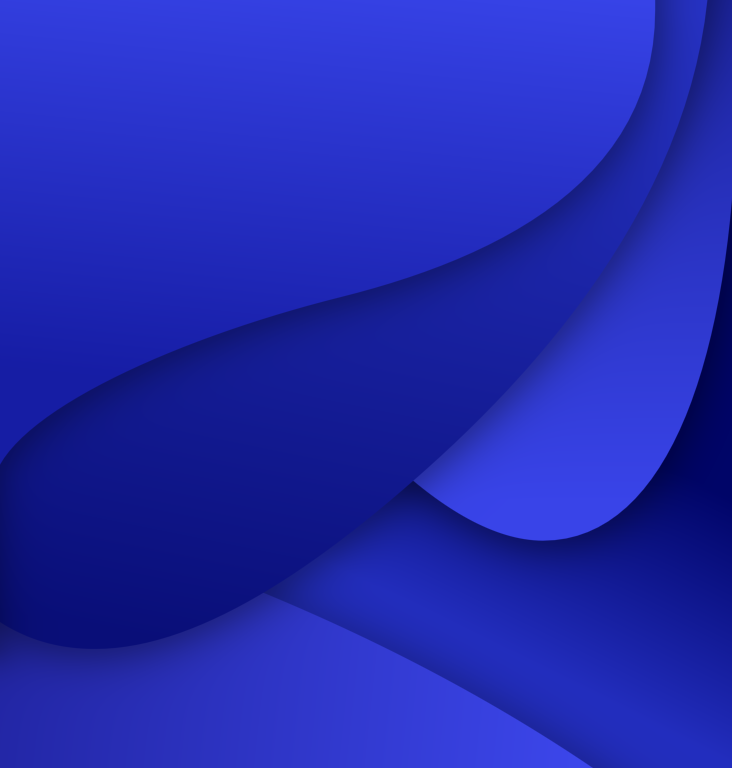
Write a Shadertoy shader that draws this background.

```glsl
// Overlapping blue paper sheets with curved edges and soft drop shadows.
// Each sheet is a closed outline of cubic curves, traced into a signed distance
// that gives its smooth edge and the shadow cast on the sheets beneath it.

const float ASPECT = 0.953;         // design width for a height of 1
const int   CURVE_STEPS = 28;       // straight pieces per curve
const float SHADOW_WIDTH = 0.042;
const float SHADOW_TOP = 0.27;      // shadow strengths
const float SHADOW_DEEP = 0.27;
const float SHADOW_PETAL = 0.28;
const float SHADOW_FLOOR = 0.17;

const vec3 BASE_DARK   = vec3(0.000, 0.018, 0.410);
const vec3 BASE_LIGHT  = vec3(0.135, 0.178, 0.745);
const vec3 FLOOR_DARK  = vec3(0.135, 0.150, 0.650);
const vec3 FLOOR_LIGHT = vec3(0.235, 0.275, 0.920);
const vec3 PETAL_DARK  = vec3(0.110, 0.142, 0.630);
const vec3 PETAL_LIGHT = vec3(0.222, 0.265, 0.910);
const vec3 DEEP_DARK   = vec3(0.035, 0.055, 0.470);
const vec3 DEEP_LIGHT  = vec3(0.150, 0.196, 0.770);
const vec3 TOP_DARK    = vec3(0.086, 0.112, 0.645);
const vec3 TOP_LIGHT   = vec3(0.214, 0.262, 0.905);

// Outline state: x = squared distance so far, y = side (+1 outside, -1 inside)
const vec2 EMPTY = vec2(1e3, 1.0);

void line(inout vec2 field, vec2 p, vec2 a, vec2 b) {
    vec2 ab = b - a, ap = p - a;
    vec2 gap = ap - ab * clamp(dot(ap, ab) / dot(ab, ab), 0.0, 1.0);
    field.x = min(field.x, dot(gap, gap));
    if ((a.y > p.y) != (b.y > p.y) && ap.x < ab.x * ap.y / ab.y) field.y = -field.y;
}

void curve(inout vec2 field, vec2 p, vec2 a, vec2 b, vec2 c, vec2 d) {
    vec2 last = a;
    for (int i = 1; i <= CURVE_STEPS; i++) {
        float t = float(i) / float(CURVE_STEPS), s = 1.0 - t;
        vec2 next = s*s*s*a + 3.0*s*s*t*b + 3.0*s*t*t*c + t*t*t*d;
        line(field, p, last, next);
        last = next;
    }
}

float signedDistance(vec2 field) { return field.y * sqrt(field.x); }

// Sheet outlines
float floorSheet(vec2 p) {
    vec2 f = EMPTY;
    curve(f, p, vec2(0.341, 0.229), vec2(0.508, 0.160), vec2(0.651, 0.082), vec2(0.772, 0.0));
    line(f, p, vec2(0.772, 0.0), vec2(0.9, -0.09));
    line(f, p, vec2(0.9, -0.09), vec2(-0.2, -0.09));
    line(f, p, vec2(-0.2, -0.09), vec2(-0.2, 0.4));
    line(f, p, vec2(-0.2, 0.4), vec2(0.195, 0.286));
    line(f, p, vec2(0.195, 0.286), vec2(0.341, 0.229));
    return signedDistance(f);
}

float petalSheet(vec2 p) {
    vec2 f = EMPTY;
    line(f, p, vec2(0.508, 0.398), vec2(0.538, 0.374));
    curve(f, p, vec2(0.538, 0.374), vec2(0.592, 0.329), vec2(0.651, 0.296), vec2(0.707, 0.296));
    curve(f, p, vec2(0.707, 0.296), vec2(0.853, 0.296), vec2(0.931, 0.486), vec2(0.953, 0.740));
    line(f, p, vec2(0.953, 0.740), vec2(0.99, 1.2));
    line(f, p, vec2(0.99, 1.2), vec2(0.8, 1.2));
    line(f, p, vec2(0.8, 1.2), vec2(0.508, 0.398));
    return signedDistance(f);
}

float deepSheet(vec2 p) {
    vec2 f = EMPTY;
    line(f, p, vec2(0.935, 1.2), vec2(0.921, 1.0));
    curve(f, p, vec2(0.921, 1.0), vec2(0.893, 0.733), vec2(0.701, 0.516), vec2(0.538, 0.374));
    curve(f, p, vec2(0.538, 0.374), vec2(0.391, 0.245), vec2(0.247, 0.155), vec2(0.124, 0.155));
    curve(f, p, vec2(0.124, 0.155), vec2(0.072, 0.155), vec2(0.033, 0.169), vec2(0.0, 0.190));
    line(f, p, vec2(0.0, 0.190), vec2(-0.3, 0.35));
    line(f, p, vec2(-0.3, 0.35), vec2(-0.3, 1.2));
    line(f, p, vec2(-0.3, 1.2), vec2(0.935, 1.2));
    return signedDistance(f);
}

float topSheet(vec2 p) {
    vec2 f = EMPTY;
    line(f, p, vec2(0.853, 1.2), vec2(0.853, 0.987));
    curve(f, p, vec2(0.853, 0.987), vec2(0.853, 0.766), vec2(0.651, 0.665), vec2(0.443, 0.613));
    curve(f, p, vec2(0.443, 0.613), vec2(0.247, 0.564), vec2(0.046, 0.477), vec2(0.0, 0.395));
    curve(f, p, vec2(0.0, 0.395), vec2(-0.02, 0.36), vec2(-0.012, 0.25), vec2(-0.012, 0.16));
    line(f, p, vec2(-0.012, 0.16), vec2(-0.3, 0.1));
    line(f, p, vec2(-0.3, 0.1), vec2(-0.3, 1.2));
    line(f, p, vec2(-0.3, 1.2), vec2(0.853, 1.2));
    return signedDistance(f);
}

// Linear gradient between two points
vec3 ramp(vec2 p, vec2 from, vec2 to, vec3 first, vec3 second) {
    vec2 axis = to - from;
    return mix(first, second, clamp(dot(p - from, axis) / dot(axis, axis), 0.0, 1.0));
}

// Shade what lies below, then lay the sheet over it
vec3 lay(vec3 below, vec3 sheet, float dist, float strength) {
    float shadow = strength * exp(-pow(max(dist, 0.0) / SHADOW_WIDTH, 1.4) * 1.6);
    float edge = 0.75 / iResolution.y;
    return mix(below * (1.0 - shadow), sheet, 1.0 - smoothstep(-edge, edge, dist));
}

void mainImage(out vec4 fragColor, in vec2 fragCoord) {
    vec2 p = fragCoord / iResolution.xy * vec2(ASPECT, 1.0);
    vec3 color = ramp(p, vec2(0.953, 0.35), vec2(0.814, 0.073), BASE_DARK, BASE_LIGHT);
    vec3 ground = ramp(p, vec2(0.0, 0.1), vec2(0.755, 0.02), FLOOR_DARK, FLOOR_LIGHT);
    vec3 petal = ramp(p, vec2(0.8, 1.0), vec2(0.8, 0.35), PETAL_DARK, PETAL_LIGHT);
    vec3 deep = ramp(p, vec2(0.82, 1.0), vec2(0.635, 0.078), DEEP_LIGHT, DEEP_DARK);
    vec3 top = ramp(p, vec2(0.781, 1.0), vec2(0.727, 0.452), TOP_LIGHT, TOP_DARK);
    color = lay(color, ground, floorSheet(p), SHADOW_FLOOR);
    color = lay(color, petal, petalSheet(p), SHADOW_PETAL);
    color = lay(color, deep, deepSheet(p), SHADOW_DEEP);
    color = lay(color, top, topSheet(p), SHADOW_TOP);
    fragColor = vec4(color, 1.0);
}
```
